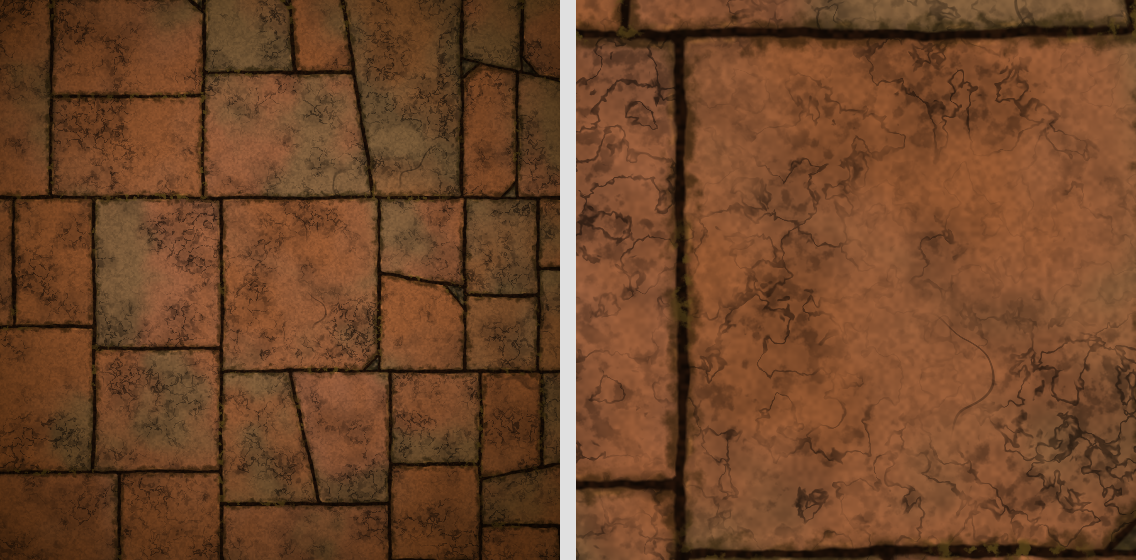
Left: the whole. Right: its middle third, enlarged.
Reproduce this texture procedurally as a WebGL 2 fragment shader.

```glsl
#version 300 es
precision highp float;
// Worn terracotta paving: a box is cut again and again into irregular slabs,
// some cuts slanted. Distances to the cuts give dark mossy joints and chipped
// corners; fine threads and soft stains mark the clay, a vignette dims the rim.
uniform vec2 u_resolution;
out vec4 fragColor;

float hash(vec2 p) {
  vec3 q = fract(p.xyx * 0.1031);
  q += dot(q, q.yzx + 33.33);
  return fract((q.x + q.y) * q.z);
}

float noise(vec2 p) {
  vec2 i = floor(p), f = fract(p);
  f = f * f * (3.0 - 2.0 * f);
  return mix(mix(hash(i), hash(i + vec2(1, 0)), f.x),
             mix(hash(i + vec2(0, 1)), hash(i + vec2(1, 1)), f.x), f.y);
}

float fbm(vec2 p) {
  float sum = 0.0, amp = 0.533;
  for (int i = 0; i < 4; i++) {
    sum += amp * noise(p);
    p = mat2(1.6, 1.2, -1.2, 1.6) * p + 17.3;
    amp *= 0.5;
  }
  return sum;
}

struct Slab {
  float id;
  float near;    // distance to the closest cut
  float second;  // distance to the next closest cut
  vec2 center;
};

// Walks down a tree of random cuts to the slab that holds p.
Slab findSlab(vec2 p) {
  vec2 lo = vec2(-0.07, -0.12), hi = vec2(1.09, 1.42);
  Slab s = Slab(1.0, 9.0, 9.0, vec2(0));
  for (int i = 0; i < 8; i++) {
    vec2 size = hi - lo;
    float area = size.x * size.y;
    if (area < 0.038 || (area < 0.11 && hash(vec2(s.id, 7)) < 0.5)) break;
    bool wide = size.x > size.y * mix(0.8, 1.25, hash(vec2(s.id, 3)));
    vec2 axis = wide ? vec2(1, 0) : vec2(0, 1);
    vec2 cut = mix(lo, hi, mix(0.36, 0.64, hash(vec2(s.id, 5))));
    bool slanted = area < 0.2 && hash(vec2(s.id, 9)) > 0.8;
    float slope = slanted ? (hash(vec2(s.id, 11)) - 0.5) * 0.5 : 0.0;
    vec2 normal = normalize(axis + slope * axis.yx);
    float d = dot(p - mix(0.5 * (lo + hi), cut, axis), normal);
    s.second = min(s.second, max(s.near, abs(d)));
    s.near = min(s.near, abs(d));
    if (d > 0.0) lo = mix(lo, cut, axis);
    else hi = mix(hi, cut, axis);
    s.id = s.id * 2.0 + step(0.0, d);
  }
  s.center = 0.5 * (lo + hi);
  return s;
}

void main() {
  float px = 1.0 / min(u_resolution.x, u_resolution.y);
  vec2 p = gl_FragCoord.xy * px;

  // Uneven edges
  vec2 wobble = vec2(noise(p * 11.0), noise(p * 11.0 + 40.0)) - 0.5;
  vec2 ragged = vec2(fbm(p * 70.0), fbm(p * 70.0 + 70.0)) - 0.5;
  vec2 q = p + 0.004 * wobble + 0.004 * ragged;
  Slab s = findSlab(q);
  vec2 tone = vec2(hash(vec2(s.id, 21)), hash(vec2(s.id, 23)));
  vec2 shift = p + tone * 9.0;

  // Noise layers
  float cloud = fbm(shift * 6.0);
  float stain = fbm(shift * 22.0 + 5.0);
  float grit = fbm(p * 120.0);
  float grain = noise(p * 330.0);

  // Clay: per-slab hue, soft olive clouds and stains
  vec3 clay = mix(vec3(0.51, 0.31, 0.18), vec3(0.53, 0.33, 0.22), tone.x);
  float olive = 0.8 * smoothstep(0.47, 0.70, cloud) + 0.6 * step(0.86, tone.y);
  clay = mix(clay, vec3(0.43, 0.33, 0.21), min(olive, 0.9));
  clay = mix(clay, vec3(0.52, 0.29, 0.14), 0.4 * smoothstep(0.5, 0.3, cloud));
  clay *= 1.05 - 0.17 * smoothstep(0.40, 0.70, stain);

  // Short dark threads gathered in the stains, then fine pits and grain
  float ridge = abs(fbm(p * 62.0 + 0.8 * ragged + 11.0) - 0.5);
  float thread = 1.0 - smoothstep(0.008, 0.050, ridge);
  float worn = smoothstep(0.42, 0.66, 0.6 * stain + 0.4 * fbm(shift * 9.0 + 3.0));
  clay *= 1.0 - thread * (0.07 + 0.36 * worn);
  clay *= 1.0 - 0.30 * smoothstep(0.50, 0.72, grit) * (0.35 + 0.65 * worn);
  clay *= 0.91 + 0.10 * grit + 0.15 * grain;

  // Rare hairline scratches
  float vein = abs(fbm(shift * 5.0 + 31.0) - 0.5);
  float scratch = 1.0 - smoothstep(0.001, 0.001 + 4.0 * px, vein);
  clay *= 1.0 - 0.3 * scratch * smoothstep(0.78, 0.88, noise(shift * 7.0));

  // Chipped corners filled with gravel
  float chipRoll = hash(vec2(s.id, 31) + 13.0 * step(s.center, q));
  bool chipped = chipRoll > 0.94;
  float reach = chipped ? 0.025 + 0.25 * (chipRoll - 0.94) : 0.004;
  float corner = (s.near + s.second - reach) * 0.707;
  float edge = min(s.near, chipped ? abs(corner) : corner);
  vec3 gravel = vec3(0.36, 0.28, 0.19) * (0.3 + 1.1 * noise(p * 180.0));
  float fill = chipped ? 1.0 - smoothstep(-px, px, corner) : 0.0;
  vec3 color = mix(clay, gravel, fill);

  // Soiled rim, with crumbs of dirt reaching into the slab
  float soil = 1.0 - smoothstep(0.001, 0.012, edge + 0.020 * (grit - 0.5));
  color = mix(color, color * vec3(0.52, 0.53, 0.42), soil);
  float lip = smoothstep(0.003, 0.005, edge) * (1.0 - smoothstep(0.005, 0.008, edge));
  color += vec3(0.15, 0.10, 0.05) * lip * smoothstep(0.52, 0.75, fbm(p * 75.0 + 9.0));

  // Dark joint of changing width, dusted with moss
  float joint = 0.0010 + 0.0036 * fbm(p * 34.0 + 8.0);
  float gap = 1.0 - smoothstep(joint - 0.0012, joint + 0.0010, edge);
  color = mix(color, vec3(0.09, 0.045, 0.02) * (0.5 + grain), 0.96 * gap);
  float mossBand = 1.0 - smoothstep(0.002, 0.009, edge);
  float moss = smoothstep(0.52, 0.70, fbm(p * 150.0 + 3.0)) * smoothstep(0.35, 0.75, noise(p * 12.0 + 50.0));
  color = mix(color, vec3(0.36, 0.28, 0.10), 0.75 * moss * mossBand);

  // Warm vignette
  float shade = smoothstep(0.17, 0.80, length(p - vec2(0.5, 0.54)));
  color *= mix(vec3(1.04), vec3(0.51, 0.46, 0.27), shade);
  fragColor = vec4(color, 1.0);
}
```
